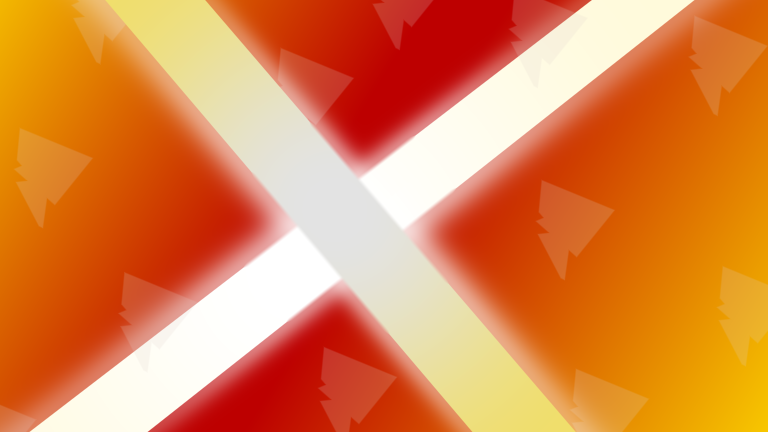
Reproduce this background procedurally as a Shadertoy shader.

```glsl
// Two glowing crossed beams over a red to yellow gradient with scattered pale fir shapes.

// All lengths are in canvas heights.
const vec3 RED = vec3(0.74, 0.0, 0.0);
const vec3 YELLOW = vec3(0.97, 0.78, 0.0);
const vec2 RED_CENTRE = vec2(0.764, 0.472);
const vec2 RED_NORMAL = vec2(0.85, -0.53);
const float RED_HALF_WIDTH = 0.08;
const vec2 GRADIENT_LENGTHS = vec2(0.92, 1.03);   // left, right

const vec2 CROSSING = vec2(0.81, 0.472);
const float SOFT_RADIUS = 0.26;
const float SOFT_EDGE = 0.006;
const vec2 GLOW_WIDTHS = vec2(0.036, 0.052);      // side sectors, upper and lower sectors
const vec2 GLOW_NEAR = vec2(0.55, 0.62);
const vec2 GLOW_FAR = vec2(0.20, 0.36);

const vec3 WHITE = vec3(1.0);
const vec3 CREAM = vec3(1.0, 0.98, 0.86);
const vec2 WHITE_START = vec2(0.206, 0.0);
const vec2 WHITE_END = vec2(1.490, 1.0);
const vec2 WHITE_HALF_WIDTHS = vec2(0.084, 0.073);
const vec2 WHITE_MIDDLE = vec2(0.69, 0.375);

const vec3 SILVER = vec3(0.89);
const vec3 STRAW = vec3(0.94, 0.87, 0.42);
const vec2 SILVER_START = vec2(0.359, 1.0);
const vec2 SILVER_END = vec2(1.213, 0.0);
const vec2 SILVER_HALF_WIDTHS = vec2(0.088, 0.091);
const vec2 SILVER_MIDDLE = vec2(0.775, 0.514);

const vec3 FIR_COLOUR = vec3(0.88, 0.82, 0.80);
const float FIR_OPACITY = 0.2;
const float FIR_SIZE = 0.2315;
const float WOBBLE_RATE = 2.264;

// Signed distance to the line a-b, negative on its inner side.
float edgeDistance(vec2 p, vec2 a, vec2 b) {
    vec2 e = normalize(b - a), r = p - a;
    return e.y * r.x - e.x * r.y;
}

float quadDistance(vec2 p, vec2 a, vec2 b, vec2 c, vec2 d) {
    return max(max(edgeDistance(p, a, b), edgeDistance(p, b, c)),
               max(edgeDistance(p, c, d), edgeDistance(p, d, a)));
}

// Tilted fir: a broad crown, a jagged tier and a narrow lower spike.
float firDistance(vec2 p) {
    vec2 q = p * vec2(1.0, -1.0) / FIR_SIZE;
    float crown = quadDistance(q, vec2(0.0), vec2(0.73, 0.30),
                               vec2(0.35, 0.77), vec2(-0.03, 0.32));
    float tier = quadDistance(q, vec2(-0.06, 0.41), vec2(0.20, 0.30),
                              vec2(0.40, 0.70), vec2(0.35, 0.77));
    float spike = quadDistance(q, vec2(-0.04, 0.54), vec2(0.30, 0.50),
                               vec2(0.23, 1.0), vec2(0.19, 0.98));
    return min(min(crown, tier), spike) * FIR_SIZE;
}

// One row of firs, evenly stepped and displaced by a wave.
float firRow(vec2 p, vec2 origin, vec2 spacing, vec2 wobble, vec2 phase) {
    float d = 1e3;
    for (int i = -2; i <= 2; i++) {
        float k = float(i);
        vec2 apex = origin + spacing * k + wobble * sin(WOBBLE_RATE * k + phase);
        d = min(d, firDistance(p - apex));
    }
    return d;
}

// x: signed distance to the beam, y: signed distance to its axis.
vec2 beamDistance(vec2 p, vec2 a, vec2 b, vec2 halfWidths) {
    vec2 axis = normalize(b - a), r = p - a;
    float along = dot(r, axis) / length(b - a);
    float across = r.x * axis.y - r.y * axis.x;
    return vec2(abs(across) - mix(halfWidths.x, halfWidths.y, along), across);
}

// Lays a halo and then the beam itself over the base colour.
vec3 paintBeam(vec3 base, vec3 beam, float d, float fromCrossing, float sector, float pixel) {
    float outside = max(d, 0.0) / mix(GLOW_WIDTHS.x, GLOW_WIDTHS.y, sector);
    vec2 strength = mix(GLOW_NEAR, GLOW_FAR, smoothstep(0.2, 0.8, fromCrossing));
    float softness = 1.0 - smoothstep(SOFT_RADIUS - 0.01, SOFT_RADIUS + 0.01, fromCrossing);
    float feather = max(0.7 * pixel, SOFT_EDGE * softness);
    base = mix(base, WHITE, mix(strength.x, strength.y, sector) * exp(-outside * outside));
    return mix(base, beam, 1.0 - smoothstep(-feather, feather, d));
}

void mainImage(out vec4 fragColor, in vec2 fragCoord) {
    vec2 p = fragCoord / iResolution.y;
    float pixel = 1.0 / iResolution.y;
    float fromCrossing = distance(p, CROSSING);

    // Background gradient, red in the middle and yellow on both sides
    float side = dot(p - RED_CENTRE, RED_NORMAL);
    float reach = side < 0.0 ? GRADIENT_LENGTHS.x : GRADIENT_LENGTHS.y;
    float heat = max(abs(side) - RED_HALF_WIDTH, 0.0) / reach;
    vec3 colour = mix(RED, YELLOW, min(heat, 1.0));

    // Beam distances; the sector is 1 above and below the crossing
    vec2 rise = beamDistance(p, WHITE_START, WHITE_END, WHITE_HALF_WIDTHS);
    vec2 fall = beamDistance(p, SILVER_START, SILVER_END, SILVER_HALF_WIDTHS);
    float sector = step(rise.y * fall.y, 0.0);

    // Rising beam
    vec3 rising = mix(WHITE, CREAM, smoothstep(0.05, 1.05, distance(p, WHITE_MIDDLE)));
    colour = paintBeam(colour, rising, rise.x, fromCrossing, sector, pixel);

    // Three wavy rows of firs
    float firs = firRow(p, vec2(0.787, 0.234), vec2(0.472, 0.0),
                        vec2(0.0755, -0.150), vec2(-0.513, 0.252));
    firs = min(firs, firRow(p, vec2(0.650, 0.739), vec2(0.604, 0.0),
                            vec2(0.0, -0.169), vec2(0.0, -1.089)));
    firs = min(firs, firRow(p, vec2(0.758, 1.079), vec2(0.463, -0.044),
                            vec2(0.127, -0.0426), vec2(1.112, -2.095)));
    colour = mix(colour, FIR_COLOUR, FIR_OPACITY * (1.0 - smoothstep(-pixel, pixel, firs)));

    // Falling beam
    vec3 falling = mix(SILVER, STRAW, smoothstep(0.05, 0.75, distance(p, SILVER_MIDDLE)));
    colour = paintBeam(colour, falling, fall.x, fromCrossing, sector, pixel);

    fragColor = vec4(colour, 1.0);
}
```
